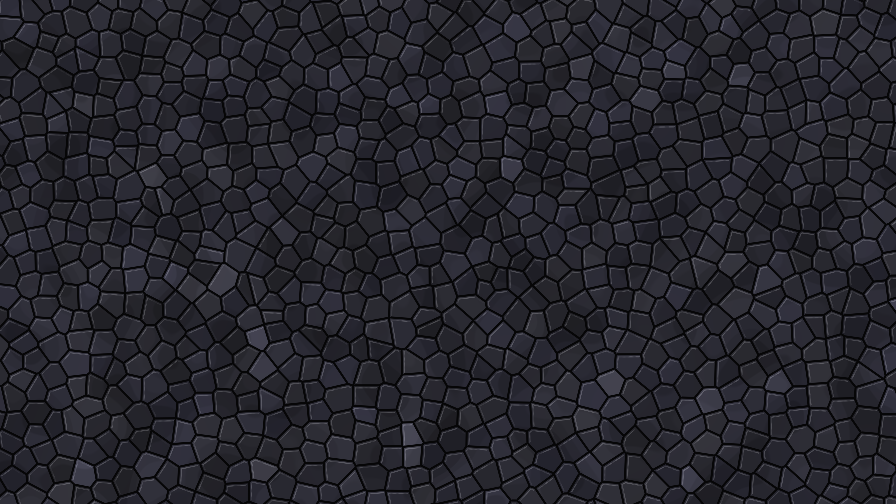
A WebGL 1 fragment shader for this texture:

```glsl
precision highp float;
// Dark slate mosaic: irregular stones laid in rings around a few centres.
// Jittered polar seeds, each kept by its nearest centre, feed a Voronoi edge
// distance that gives the black joints and a thin, broken bevel highlight.

uniform vec2 u_resolution;

const float ROWS = 23.0; // stones per canvas height
const float TAU = 6.28318;

vec2 hash2(vec2 p) {
  vec3 q = fract(p.xyx * vec3(0.1031, 0.1030, 0.0973));
  q += dot(q, q.yzx + 33.33);
  return fract((q.xx + q.yz) * q.zy);
}

float gradientNoise(vec2 p) {
  vec2 i = floor(p), f = p - i;
  vec2 u = f * f * f * (f * (f * 6.0 - 15.0) + 10.0);
  vec2 o = vec2(1.0, 0.0);
  float a = dot(hash2(i) * 2.0 - 1.0, f);
  float b = dot(hash2(i + o) * 2.0 - 1.0, f - o);
  float c = dot(hash2(i + o.yx) * 2.0 - 1.0, f - o.yx);
  float d = dot(hash2(i + 1.0) * 2.0 - 1.0, f - 1.0);
  return mix(mix(a, b, u.x), mix(c, d, u.x), u.y);
}

// Ring centres, alternating low and high
vec2 ringCentre(float i) {
  return ROWS * vec2(0.174 + 0.62 * i - 0.048 * i * i, mix(0.17, 0.76, mod(i, 2.0)));
}

float nearestCentre(vec2 p) {
  float nearest = 1000.0;
  for (int k = 0; k < 4; k++) nearest = min(nearest, distance(p, ringCentre(float(k))));
  return nearest;
}

// Seed a few rings and slots away from p around centre k; far off if not kept
vec2 stoneSeed(vec2 p, float k, vec2 shift, out vec2 id) {
  vec2 centre = ringCentre(k), d = p - centre;
  float ring = floor(length(d)) + shift.y;
  float slots = max(3.0, floor(TAU * (ring + 0.5)));
  float turn = hash2(vec2(ring, k + 3.0)).x;
  float slot = mod(floor((atan(d.y, d.x) / TAU - turn) * slots) + shift.x, slots);
  id = vec2(ring + 64.0 * k, slot);
  vec2 jitter = (hash2(id + 17.0) - 0.5) * vec2(0.6, 0.5);
  float angle = TAU * ((slot + 0.5 + jitter.x) / slots + turn);
  float radius = ring + 0.5 + jitter.y;
  vec2 seed = centre + radius * vec2(cos(angle), sin(angle));
  bool kept = ring >= 0.0 && radius < nearestCentre(seed) + 0.01;
  return kept ? seed : vec2(-1000.0);
}

void main() {
  vec2 p = gl_FragCoord.xy / u_resolution.y * ROWS;
  float pixel = ROWS / u_resolution.y;
  float reach = nearestCentre(p) + 4.0; // centres beyond this own no seed nearby

  // Nearest seed
  vec2 stone = vec2(0.0), toSeed = vec2(100.0), id;
  for (int k = 0; k < 4; k++) {
    if (distance(p, ringCentre(float(k))) > reach) continue;
    for (int y = -2; y <= 2; y++) {
      for (int x = -2; x <= 2; x++) {
        vec2 d = stoneSeed(p, float(k), vec2(float(x), float(y)), id) - p;
        if (dot(d, d) < dot(toSeed, toSeed)) {
          toSeed = d;
          stone = id;
        }
      }
    }
  }

  // Distance to the nearest edge, and the way that edge faces
  float edge = 10.0;
  vec2 facing = vec2(0.0, 1.0);
  for (int k = 0; k < 4; k++) {
    if (distance(p, ringCentre(float(k))) > reach) continue;
    for (int y = -2; y <= 2; y++) {
      for (int x = -2; x <= 2; x++) {
        vec2 d = stoneSeed(p, float(k), vec2(float(x), float(y)), id) - p;
        vec2 across = d - toSeed;
        if (dot(across, across) < 0.001) continue;
        vec2 n = normalize(across);
        float e = dot(0.5 * (d + toSeed), n);
        if (e < edge) {
          edge = e;
          facing = n;
        }
      }
    }
  }

  // Stone tone: mostly dark slate, a few pale ones
  vec2 pick = hash2(stone + 91.0);
  float tone = mix(0.132, 0.19, pick.x) + 0.08 * smoothstep(0.95, 0.99, pick.y);

  // Faint tonal patches that cross the joints
  float patches = gradientNoise(p * 0.42 + 5.0);
  tone *= 1.0 + 0.08 * smoothstep(0.08, 0.12, patches);
  tone *= 1.0 - 0.13 * smoothstep(0.08, 0.12, -patches);
  tone *= 1.0 + 0.12 * gradientNoise(p * 0.11 + 40.0);
  vec3 colour = tone * vec3(1.0, 0.995, mix(1.14, 1.27, hash2(stone + 7.0).x));

  // Thin broken bevel highlight on the side towards the light
  float lit = dot(facing, normalize(vec2(-0.7, 0.75)));
  float rim = 1.0 - smoothstep(0.015, 0.015 + 0.45 * pixel, abs(edge - 0.105));
  float broken = smoothstep(-0.3, 0.15, gradientNoise(p * 4.5 + 60.0));
  colour += 0.17 * rim * mix(0.35, 1.0, broken) * smoothstep(0.1, 0.6, lit);

  // Black joints, wider on the shaded side
  float jointWidth = 0.046 - 0.018 * lit;
  float joint = 1.0 - smoothstep(jointWidth - 0.3 * pixel, jointWidth + 0.35 * pixel, edge);
  colour = mix(colour, vec3(0.025, 0.022, 0.028), joint);

  gl_FragColor = vec4(colour, 1.0);
}
```
